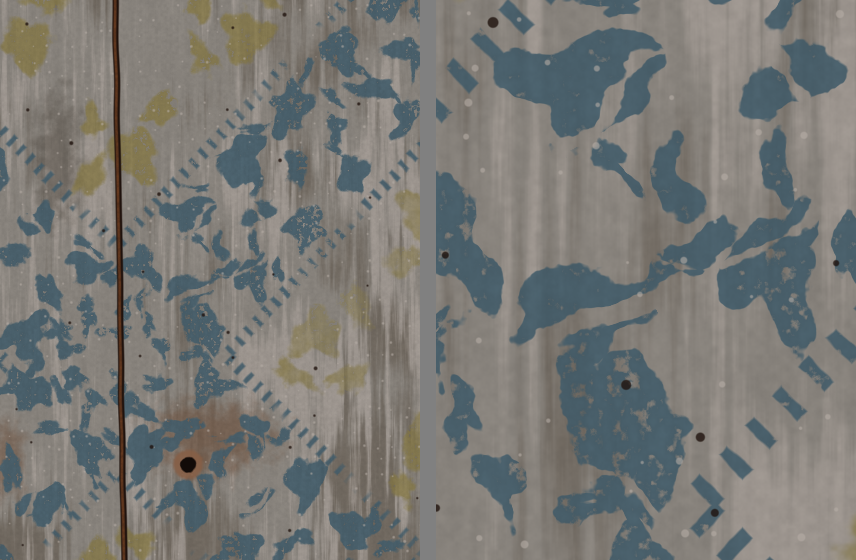
Left: the whole. Right: its middle third, enlarged.
Write a Shadertoy shader that draws this texture.

```glsl
// Weathered grey boards with a worn stencil: diagonal blue leaf bands cross on a
// skewed lattice, hemmed by dashes, around cells of faded yellow flowers.
// Shapes are lobed blobs in lattice units; noise erodes paint and stains wood.

const float TAU = 6.2831853;
const vec2 CROSSING = vec2(0.208, 0.359);
const vec3 WOOD = vec3(0.53, 0.51, 0.485);
const vec3 PALE = vec3(0.62, 0.59, 0.565);
const vec3 DARK = vec3(0.44, 0.41, 0.375);
const vec3 BLUE = vec3(0.265, 0.36, 0.41);
const vec3 YELLOW = vec3(0.51, 0.46, 0.27);
const vec3 RUST = vec3(0.43, 0.33, 0.26);
const vec3 TAN = vec3(0.53, 0.37, 0.27);
const vec3 GAP = vec3(0.12, 0.07, 0.05);
const vec3 GAP_CORE = vec3(0.42, 0.24, 0.13);

float hash(vec2 p) {
    vec3 q = fract(p.xyx * vec3(0.1031, 0.1030, 0.0973));
    q += dot(q, q.yzx + 33.33);
    return fract((q.x + q.y) * q.z);
}

float noise(vec2 p) {
    vec2 i = floor(p), f = fract(p);
    f = f * f * (3.0 - 2.0 * f);
    return mix(mix(hash(i), hash(i + vec2(1, 0)), f.x),
               mix(hash(i + vec2(0, 1)), hash(i + vec2(1, 1)), f.x), f.y);
}

float fbm(vec2 p) {
    float sum = 0.0, amp = 0.533;
    for (int i = 0; i < 4; i++) {
        sum += amp * noise(p);
        p = p * 2.03 + 17.7;
        amp *= 0.5;
    }
    return sum;
}

// Antialiased step: 1 where d is positive
float fill(float d, float e) { return smoothstep(-e, e, d); }

// Lobed leaf turned by its seed; positive inside
float blob(vec2 p, vec2 size, float seed) {
    float c = cos(TAU * seed), s = sin(TAU * seed);
    p = mat2(c, s, -s, c) * p / size;
    float a = atan(p.y, p.x);
    float rim = 1.0 + 0.2 * cos(3.0 * a + seed * 40.0) + 0.12 * cos(5.0 * a - seed * 70.0);
    return (rim - length(p)) * min(size.x, size.y);
}

// Leaves of one band: x runs along it, y across it
float bandLeaves(vec2 st, float seed) {
    float s = abs(st.x), side = sign(st.y) + 3.0 * sign(st.x) + 5.0;
    float n = max(0.0, round((s - 0.53) / 0.45));
    float h = hash(vec2(n + seed, side));
    float d = blob(vec2(s - 0.53 - 0.45 * n, abs(st.y) - 0.29), vec2(0.155, 0.11) * mix(0.75, 1.12, h), h);
    // middle row
    n = max(0.0, round((s - 0.62) / 0.34));
    h = hash(vec2(n + seed + 31.0, sign(st.x)));
    d = max(d, blob(vec2(s - 0.62 - 0.34 * n, st.y), vec2(0.125, 0.06) * mix(0.7, 1.1, h), h));
    // slivers
    vec2 id = floor(st * 4.0);
    h = hash(id + seed + 70.0);
    if (h > 0.5) d = max(d, blob(st - (id + 0.5) / 4.0, vec2(0.085, 0.033), h * 7.0));
    float ring = abs(length(vec2(s - 1.05, st.y)) - 0.25);
    return min(min(d, ring - 0.015), 0.46 - abs(st.y));
}

// Cross strokes along both hems of a band
float dashes(vec2 st) {
    float along = abs(fract(st.x * 12.0) - 0.5) / 12.0;
    float d = min(0.014 - along, 0.038 - abs(abs(st.y) - 0.5));
    return min(d, abs(st.x) - 0.52);
}

// Yellow flower: big bloom, two side petals, one bud
float flower(vec2 ab) {
    vec2 cell = round(abs(ab)), f = abs(ab) - cell;
    if (min(cell.x, cell.y) < 1.0) return -1.0;
    float h = hash(cell + 9.0 * sign(ab) + 20.0);
    float d = blob(f + vec2(0.0, 0.18), vec2(0.165, 0.14), h);
    d = max(d, blob(vec2(abs(f.x) - 0.29, f.y + 0.08), vec2(0.12, 0.07), h + 0.3));
    return max(d, blob(f - vec2(-0.06, 0.17), vec2(0.11, 0.08), h + 0.6));
}

// Ragged soft ellipse
float stain(vec2 p, vec2 center, vec2 size, float ragged) {
    return smoothstep(1.3, 0.3, length((p - center) / size) + ragged);
}

// Scattered dots, one at most per grid cell
float specks(vec2 p, float scale, float density, float radius, float px) {
    vec2 id = floor(p * scale);
    vec2 center = (id + 0.25 + 0.5 * vec2(hash(id + 5.0), hash(id + 11.0))) / scale;
    float r = radius * (0.5 + hash(id + 23.0));
    return step(hash(id + 41.0), density) * fill(r - length(p - center), px);
}

void mainImage(out vec4 fragColor, in vec2 fragCoord) {
    vec2 p = fragCoord / iResolution.y;
    float px = 1.0 / iResolution.y;
    float grain = fbm(p * vec2(120, 7)), grit = fbm(p * 190.0);
    float patches = fbm(p * vec2(16, 6) + 3.0), rough = fbm(p * 55.0) - 0.5;
    float faded = stain(p, vec2(0.63, 0.5), vec2(0.2, 0.32), rough);

    // Wood and stains
    vec3 col = mix(DARK, WOOD, smoothstep(0.25, 0.5, fbm(p * vec2(6, 4)) + 0.4 * (grain - 0.4)));
    col = mix(col, PALE, 0.85 * smoothstep(0.48, 0.68, 0.5 * (patches + grain) + 0.07 * faded));
    col = mix(col, RUST, 0.7 * stain(p, vec2(0.378, 0.219), vec2(0.12, 0.07), rough));
    col = mix(col, RUST, 0.6 * stain(p, vec2(0.01, 0.18), vec2(0.04, 0.07), rough));
    col = mix(col, DARK * 0.85, 0.7 * stain(p, vec2(0.105, 0.72), vec2(0.045, 0.12), rough));

    // Lattice coordinates with a hand-cut wobble
    vec2 d = p - CROSSING;
    float a = (d.x + d.y) * 2.477;
    vec2 ab = vec2(a, d.x * 5.12 - a);
    vec2 cut = ab + 0.07 * (vec2(noise(p * 28.0), noise(p * 28.0 + 50.0)) - 0.5);
    float leaves = max(bandLeaves(cut, 3.0), bandLeaves(cut.yx, 14.0));
    for (float k = 0.0; k < 9.0; k++) {
        float t = TAU * k / 9.0;
        leaves = max(leaves, blob(cut - 0.3 * vec2(cos(t), sin(t)), vec2(0.075, 0.048), hash(vec2(k, 8))));
    }
    float hems = max(dashes(ab), dashes(ab.yx)) + 0.012 * rough;

    // Worn paint
    float wear = smoothstep(0.27, 0.4, 0.5 * grit + 0.3 * patches + 0.2 * grain - 0.04 * faded);
    float hemWear = smoothstep(0.3, 0.5, fbm(p * 13.0 + 8.0));
    float bluePaint = max(fill(leaves + 0.06 * rough, 5.0 * px), hemWear * fill(hems, 5.0 * px));
    col = mix(col, YELLOW, fill(flower(cut) + 0.07 * rough, 0.02) * wear * mix(0.8, 0.45, faded));
    col = mix(col, BLUE, 0.92 * bluePaint * wear);

    // Grain, chips and pinholes
    col *= 0.91 + 0.1 * grit + 0.08 * grain;
    col = mix(col, PALE * 1.15, 0.6 * specks(p, 42.0, 0.3, 0.0016, px));
    col = mix(col, GAP, 0.8 * specks(p, 13.0, 0.22, 0.0025, px));

    // Knot hole and the gap between boards
    float knot = length(p - vec2(0.336, 0.1705)) + 0.005 * rough;
    col = mix(col, TAN, 0.85 * fill(0.026 - knot, 0.004));
    col = mix(col, GAP * 0.6, fill(0.014 - knot, px));
    float seam = p.x - mix(0.2205, 0.205, p.y) - 0.002 * noise(vec2(p.y * 14.0, 1));
    col = mix(col, GAP, fill(0.0055 - abs(seam), px));
    col = mix(col, GAP_CORE, fill(0.0025 - abs(seam + 0.001), px) * (0.6 + 0.4 * grit));
    fragColor = vec4(col, 1.0);
}
```
